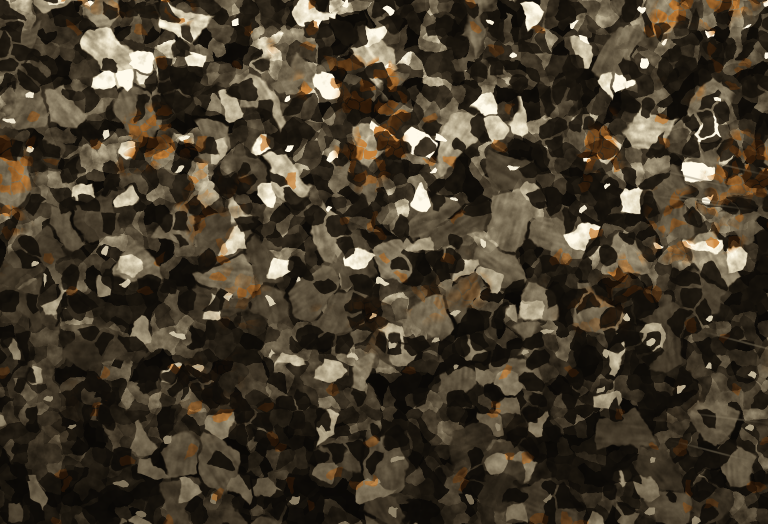
Reproduce this texture procedurally as a WebGL 2 fragment shader.

```glsl
#version 300 es
precision highp float;

uniform vec2 u_resolution;
out vec4 fragColor;

struct Grain {
    vec2 id;
    float edge;
};

float hash(vec2 p) {
    return fract(sin(dot(p, vec2(127.1, 311.7))) * 43758.5453);
}

mat2 rotation(float angle) {
    float c = cos(angle), s = sin(angle);
    return mat2(c, s, -s, c);
}

float noise(vec2 p) {
    vec2 cell = floor(p), f = fract(p);
    f = f * f * (3.0 - 2.0 * f);
    float low = mix(hash(cell), hash(cell + vec2(1, 0)), f.x);
    float high = mix(hash(cell + vec2(0, 1)), hash(cell + vec2(1, 1)), f.x);
    return mix(low, high, f.y);
}

float fbm(vec2 p) {
    float sum = 0.0, weight = 0.533;
    for (int i = 0; i < 4; i++) {
        sum += weight * noise(p);
        p = rotation(0.6) * p * 2.03 + 11.7;
        weight *= 0.5;
    }
    return sum;
}

// Angular cells, each stretched along its own direction
Grain nearestGrain(vec2 p, float seed) {
    vec2 cell = floor(p);
    float first = 9.0, second = 9.0;
    vec2 id = cell;
    for (int j = -1; j <= 1; j++) {
        for (int i = -1; i <= 1; i++) {
            vec2 corner = cell + vec2(i, j);
            vec2 key = corner + seed;
            vec2 jitter = vec2(hash(key), hash(key + 19.4)) - 0.5;
            vec2 offset = p - corner - 0.5 - 0.85 * jitter;
            offset = rotation(6.283 * hash(key + 7.3)) * offset;
            float d = length(offset * vec2(0.75, 1.25));
            if (d < first) {
                second = first;
                first = d;
                id = key;
            } else {
                second = min(second, d);
            }
        }
    }
    return Grain(id, second - first);
}

// Coverage of the randomly chosen share of grains
float grainMask(Grain g, float share, float inset) {
    return step(1.0 - share, hash(g.id + 3.7)) * smoothstep(inset, inset + 0.09, g.edge);
}

float ramp(float a, float b, float x) {
    return clamp((x - a) / (b - a), 0.0, 1.0);
}

vec3 stoneColor(float v) {
    vec3 c = mix(vec3(0.025, 0.02, 0.015), vec3(0.10, 0.08, 0.05), ramp(0.0, 0.08, v));
    c = mix(c, vec3(0.25, 0.21, 0.15), ramp(0.08, 0.21, v));
    c = mix(c, vec3(0.44, 0.39, 0.30), ramp(0.21, 0.39, v));
    c = mix(c, vec3(0.67, 0.62, 0.51), ramp(0.39, 0.62, v));
    c = mix(c, vec3(0.88, 0.84, 0.74), ramp(0.62, 0.84, v));
    return mix(c, vec3(1.0, 0.98, 0.92), ramp(0.84, 1.05, v));
}

// Faint tapered lines near the right side
float scratches(vec2 p, float right) {
    float sum = 0.0;
    for (int i = 0; i < 7; i++) {
        vec2 key = vec2(float(i), 5.3);
        vec2 start = vec2(right - 0.22 * hash(key), 0.12 + 0.75 * hash(key + 2.1));
        vec2 local = rotation(0.08 + 0.2 * hash(key + 4.6)) * (p - start);
        float size = 0.05 + 0.08 * hash(key + 8.2);
        float along = smoothstep(size, 0.0, abs(local.x));
        sum += along * smoothstep(0.0028, 0.0006, abs(local.y));
    }
    return min(sum, 1.0);
}

vec3 granite(vec2 p, float right) {
    vec2 warp = vec2(fbm(p * 28.0), fbm(p * 28.0 + 40.0)) - 0.5;
    vec2 q = p + 0.024 * warp;
    float grit = fbm(p * 62.0);
    float light = mix(0.62, 1.32, smoothstep(0.0, 1.0, p.y)) + 0.4 * (noise(p * 3.0) - 0.5);

    // Dark groundmass of two chip sizes
    Grain chip = nearestGrain(q * 36.0, 3.0);
    Grain flake = nearestGrain(q * 18.0, 51.0);
    float tone = mix(hash(chip.id), hash(flake.id), 0.45);
    float v = (0.02 + 0.62 * pow(tone, 2.3)) * (0.4 + 1.2 * grit);

    // Grey feldspar with fine cleavage lines
    Grain spar = nearestGrain(q * 13.0, 97.0);
    vec2 cleavage = rotation(6.283 * hash(spar.id + 7.3)) * p;
    float fibre = noise(cleavage * vec2(30.0, 190.0));
    float sparLevel = 0.24 + 0.42 * pow(hash(spar.id + 1.9), 1.6);
    sparLevel *= 0.5 + 0.3 * fibre + 0.7 * grit;
    v = mix(v, sparLevel, 0.88 * grainMask(spar, 0.32, 0.03));

    // Pale quartz, black mica, then small glints
    Grain quartz = nearestGrain(q * 23.0, 143.0);
    float quartzLevel = (0.58 + 0.4 * hash(quartz.id + 1.9)) * (0.65 + 0.7 * grit);
    v = mix(v, quartzLevel, 0.92 * grainMask(quartz, 0.1, 0.05));
    Grain mica = nearestGrain(q * 27.0, 211.0);
    v = mix(v, 0.03 + 0.05 * grit, 0.88 * grainMask(mica, 0.29, 0.07));
    Grain glint = nearestGrain(q * 72.0, 307.0);
    v = mix(v, 0.95, 0.85 * grainMask(glint, 0.022, 0.06));
    v *= light;

    // Rust in clusters and as loose flecks
    vec3 color = stoneColor(v);
    float cluster = smoothstep(0.53, 0.66, fbm(p * 7.0 + 23.0)) * smoothstep(0.1, 0.8, p.y);
    Grain fleck = nearestGrain(q * 46.0, 409.0);
    float rust = cluster * grainMask(fleck, 0.55, 0.02) + 0.7 * grainMask(fleck, 0.07, 0.04);
    vec3 rustColor = mix(vec3(0.16, 0.08, 0.02), vec3(0.78, 0.49, 0.19), ramp(0.02, 0.55, v));
    color = mix(color, rustColor, min(rust, 0.9));
    return mix(color, vec3(0.52, 0.47, 0.37), 0.45 * scratches(p, right));
}

void main() {
    float right = u_resolution.x / u_resolution.y;
    vec3 color = vec3(0.0);
    // Four samples per pixel soften the grain borders
    for (int i = 0; i < 4; i++) {
        vec2 shift = 0.5 * vec2(i % 2, i / 2) - 0.25;
        color += 0.25 * granite((gl_FragCoord.xy + shift) / u_resolution.y, right);
    }
    fragColor = vec4(color, 1.0);
}
```
